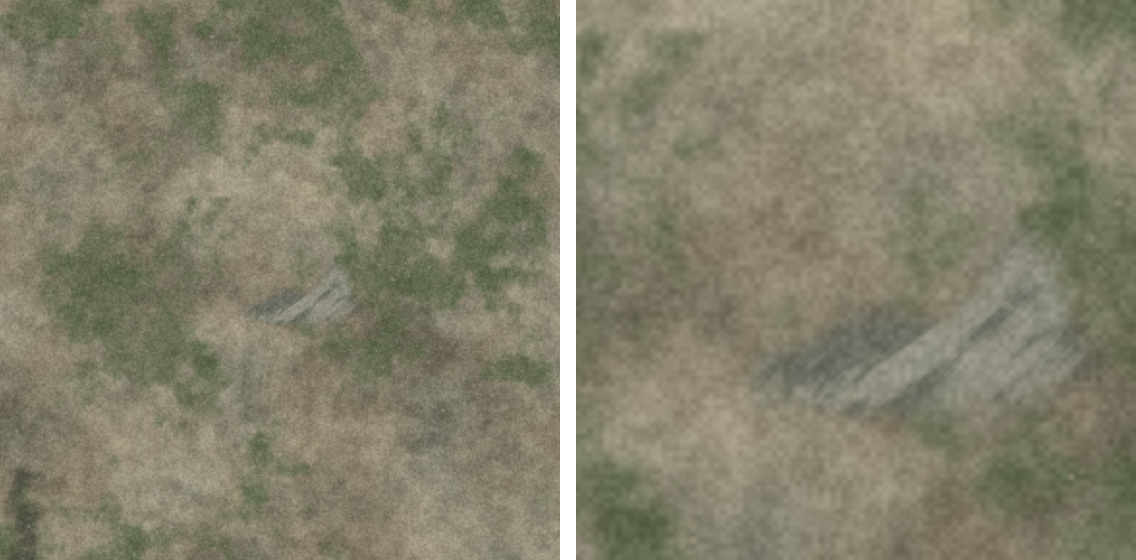
Left: the whole. Right: its middle third, enlarged.
A Shadertoy shader for this texture:

```glsl
const vec3 DARK_SOIL = vec3(0.415, 0.390, 0.325);
const vec3 PALE_SOIL = vec3(0.650, 0.618, 0.530);
const vec3 GRASS = vec3(0.395, 0.425, 0.315);
const vec3 DEEP_GRASS = vec3(0.345, 0.395, 0.275);
const vec3 DARK_STONE = vec3(0.390, 0.410, 0.375);
const vec3 PALE_STONE = vec3(0.590, 0.595, 0.550);
const vec3 SHRUB = vec3(0.270, 0.280, 0.230);

float hash(vec2 p) {
    vec3 q = fract(vec3(p.xyx) * 0.1031);
    q += dot(q, q.yzx + 33.33);
    return fract((q.x + q.y) * q.z);
}

float noise(vec2 p) {
    vec2 cell = floor(p), f = fract(p);
    f = f * f * (3.0 - 2.0 * f);
    return mix(mix(hash(cell), hash(cell + vec2(1, 0)), f.x),
               mix(hash(cell + vec2(0, 1)), hash(cell + vec2(1, 1)), f.x), f.y);
}

float fbm(vec2 p) {
    float sum = 0.0, weight = 0.5;
    for (int i = 0; i < 5; i++) {
        sum += weight * noise(p);
        p = mat2(1.6, 1.2, -1.2, 1.6) * p + 17.3;
        weight *= 0.5;
    }
    return sum / 0.96875;
}

vec2 rotate(vec2 p, float angle) {
    float c = cos(angle), s = sin(angle);
    return vec2(c * p.x + s * p.y, c * p.y - s * p.x);
}

// Soft ellipse with an edge broken up by a noise value around 0.5
float patchMask(vec2 p, vec2 center, vec2 radius, float ragged) {
    float d = length((p - center) / radius) + (ragged - 0.5) * 2.4;
    return 1.0 - smoothstep(0.45, 1.25, d);
}

// Scattered soft specks, one candidate per grid cell
float specks(vec2 p, float scale, float density) {
    vec2 cell = floor(p * scale), f = fract(p * scale);
    float cover = 0.0;
    for (int y = -1; y <= 1; y++)
    for (int x = -1; x <= 1; x++) {
        vec2 offset = vec2(x, y), id = cell + offset;
        vec2 spot = offset + vec2(hash(id + 3.1), hash(id + 8.7));
        float radius = mix(0.12, 0.32, hash(id + 21.4));
        float present = step(hash(id + 47.9), density);
        cover = max(cover, present * (1.0 - smoothstep(radius * 0.3, radius, length(f - spot))));
    }
    return cover;
}

vec3 soil(vec2 p, float ragged) {
    float tone = 0.49 + 1.2 * (fbm(p * 4.5 + 31.0) - 0.5) + 0.85 * (fbm(p * 38.0) - 0.5);
    tone += 0.27 * patchMask(p, vec2(0.17, 0.40), vec2(0.085, 0.075), ragged);
    tone += 0.30 * patchMask(p, vec2(0.58, 0.655), vec2(0.040, 0.024), ragged);
    tone += 0.25 * patchMask(p, vec2(0.39, 0.41), vec2(0.055, 0.032), ragged);
    tone += 0.14 * patchMask(p, vec2(0.52, 0.75), vec2(0.38, 0.16), ragged);
    tone -= 0.28 * patchMask(p, vec2(0.63, 0.33), vec2(0.21, 0.10), ragged);
    tone -= 0.20 * patchMask(p, vec2(0.25, 0.49), vec2(0.18, 0.05), ragged);
    vec3 color = mix(DARK_SOIL, PALE_SOIL, clamp(tone, 0.0, 1.0));
    float warmth = fbm(p * 9.0 + 70.0) - 0.5;
    return color + warmth * vec3(0.05, 0.0, -0.03);
}

float grassCover(vec2 p) {
    vec2 warp = vec2(fbm(p * 7.0 + 5.0), fbm(p * 7.0 + 41.0)) - 0.5;
    float field = 0.58 * fbm((p + 0.12 * warp) * 6.0 + 12.0) + 0.42 * fbm(p * 24.0 + 90.0);
    field += 0.07 * smoothstep(0.82, 1.0, p.y);
    field += 0.03 * smoothstep(0.25, 0.0, p.x);
    return smoothstep(0.49, 0.66, field);
}

// Slanted weathered streaks of exposed stone
vec3 addStone(vec3 color, vec2 p, float ragged) {
    vec2 center = vec2(0.53, 0.45);
    vec2 q = rotate(p - center, 0.75);
    float streak = fbm(q * vec2(16.0, 62.0) + 8.0);
    float area = patchMask(rotate(p, 0.4), rotate(center, 0.4), vec2(0.082, 0.045), ragged);
    vec3 stone = mix(DARK_STONE, PALE_STONE, smoothstep(0.36, 0.64, streak));
    return mix(color, stone, 0.75 * area);
}

void mainImage(out vec4 fragColor, in vec2 fragCoord) {
    vec2 p = fragCoord / iResolution.xy;
    float ragged = fbm(p * 20.0 + 55.0);

    // Ground layers
    vec3 color = soil(p, ragged);
    vec3 grass = mix(GRASS, DEEP_GRASS, smoothstep(0.42, 0.68, fbm(p * 13.0 + 24.0)));
    grass += 0.10 * (fbm(p * 45.0 + 14.0) - 0.5);
    color = mix(color, grass, 0.85 * grassCover(p));

    // Stone, shrub and small debris
    color = addStone(color, p, ragged);
    float bush = patchMask(p, vec2(0.05, 0.065), vec2(0.038, 0.085), ragged);
    color = mix(color, SHRUB, 0.72 * bush);
    color = mix(color, PALE_SOIL, 0.35 * specks(p, 55.0, 0.10));
    float trail = patchMask(p, vec2(0.26, 0.10), vec2(0.06, 0.14), ragged);
    color = mix(color, PALE_STONE, 0.45 * trail * specks(p + 3.0, 48.0, 0.35));

    // Fine grain
    float grain = 0.6 * noise(p * 290.0) + 0.4 * noise(rotate(p, 0.6) * 150.0 + 60.0) - 0.5;
    color += 0.13 * grain;
    fragColor = vec4(color, 1.0);
}
```
